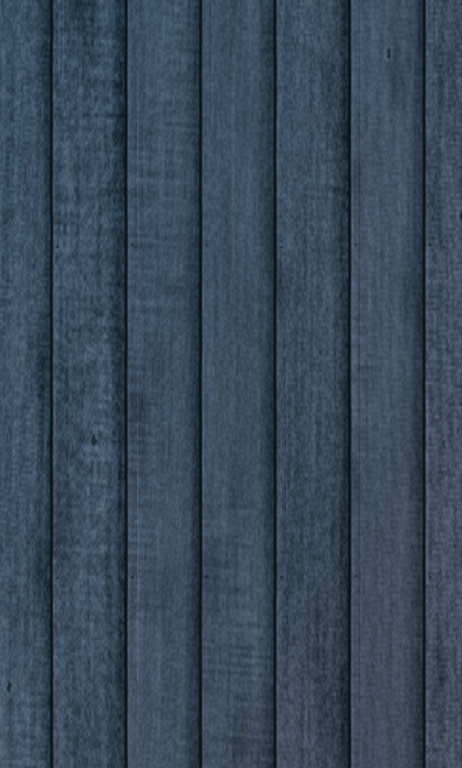
This texture is drawn by a WebGL 2 fragment shader. Its source:

```glsl
#version 300 es
precision highp float;
// Blue-stained timber cladding: upright overlapping boards, each shading into
// a dark seam on its right. Grain, saw marks, stains, nails and knots are
// layered noise added to one tone value, which a dark-to-light ramp colours.

#define BOARD_WIDTH 0.1613
#define FIRST_SEAM 0.1115
#define SEAM_HALF 0.0031
#define BASE_TONE 0.63
#define SPECKLE 0.50
#define SAW_MARKS 0.26
#define STAIN_DEPTH 0.30
#define STAINS 4
#define DARK vec3(0.09, 0.15, 0.19)
#define LIGHT vec3(0.325, 0.40, 0.49)
#define SEAM_COLOR vec3(0.035, 0.065, 0.09)

uniform vec2 u_resolution;
out vec4 outColor;

float hash(vec2 p) {
  return fract(sin(dot(p, vec2(127.1, 311.7))) * 43758.5);
}

// Value noise, centred on zero
float noise(vec2 p) {
  vec2 i = floor(p), f = fract(p);
  f = f * f * (3.0 - 2.0 * f);
  float low = mix(hash(i), hash(i + vec2(1, 0)), f.x);
  float high = mix(hash(i + vec2(0, 1)), hash(i + vec2(1, 1)), f.x);
  return mix(low, high, f.y) - 0.5;
}

float fbm(vec2 p) {
  float sum = 0.0, gain = 0.6;
  for (int i = 0; i < 4; i++) {
    sum += gain * noise(p);
    p = p * 2.03 + 17.3;
    gain *= 0.5;
  }
  return sum;
}

float disc(vec2 p, vec2 radius, float soft) {
  float d = (length(p / radius) - 1.0) * radius.x;
  return 1.0 - smoothstep(-soft, soft, d);
}

// Rough sawn surface: streaks along the board, speckle, and saw marks across
float woodGrain(vec2 p, float id) {
  vec2 q = p + vec2(id * 3.7, id * 1.9);
  q.x += 0.006 * noise(q * vec2(9.0, 4.0));
  float rough = mix(0.75, 1.25, hash(vec2(id, 5.0)));
  float speckle = 0.65 * noise(q * vec2(240.0, 150.0)) + 0.5 * noise(q * vec2(130.0, 65.0));
  float streaks = 0.24 * noise(q * vec2(150.0, 5.0)) + 0.14 * noise(q * vec2(55.0, 2.5));
  float slant = q.y + 0.08 * q.x + 0.004 * noise(q * 14.0);
  float sawn = noise(vec2(q.x * 14.0, slant * 105.0));
  float sawArea = smoothstep(-0.15, 0.25, noise(q * vec2(9.0, 2.6)));
  return rough * (SPECKLE * speckle + streaks) + SAW_MARKS * sawn * sawArea;
}

// Smoky dark patches scattered over each board
float stains(vec2 local, float id, float height) {
  float sum = 0.0;
  vec2 warp = 0.03 * vec2(fbm(local * vec2(22.0, 9.0) + id * 7.0), fbm(local * 16.0 + id));
  for (int i = 0; i < STAINS; i++) {
    vec2 key = vec2(id * 2.3 + 9.0, float(i) * 5.1);
    vec2 center = vec2(hash(key) * BOARD_WIDTH, hash(key + 2.7) * height);
    vec2 size = mix(vec2(0.012, 0.035), vec2(0.032, 0.13), hash(key + 4.9));
    vec2 d = (local + warp - center) / size;
    sum += exp(-dot(d, d)) * mix(0.35, 1.0, hash(key + 6.1));
  }
  return sum * (0.8 + 1.1 * fbm(local * vec2(70.0, 14.0) + id * 11.0));
}

void main() {
  vec2 p = gl_FragCoord.xy / u_resolution.x;
  float height = u_resolution.y / u_resolution.x;
  float pixel = 1.0 / u_resolution.x;

  // Board index and position within it, with slightly uneven edges
  float x = p.x - FIRST_SEAM + 0.0012 * noise(vec2(p.x * 3.0, p.y * 12.0));
  float id = floor(x / BOARD_WIDTH);
  vec2 local = vec2(x - id * BOARD_WIDTH, p.y);
  float across = local.x / BOARD_WIDTH;

  // Broad tone, grain and stains
  float tone = BASE_TONE + 0.09 * (hash(vec2(id, 1.0)) - 0.5);
  tone += 0.22 * fbm(p * vec2(11.0, 3.0) + id * 13.0);
  tone += woodGrain(p, id);
  tone -= STAIN_DEPTH * stains(local, id, height);

  // Lit left edge, faint groove beside it, shadow beneath the next board
  float edge = local.x - 2.2 * SEAM_HALF;
  tone += 0.12 * exp(-edge * edge / 0.000006);
  float groove = (local.x - 0.025) / 0.0016;
  float grooveWear = smoothstep(-0.2, 0.3, noise(vec2(id * 4.3, p.y * 3.0)));
  tone += 0.16 * grooveWear * (exp(-groove * groove) - exp(-pow(groove + 2.0, 2.0)));
  tone -= 0.46 * pow(smoothstep(0.66, 1.0, across), 1.6);

  // Two rows of nails, and a small split knot on some boards
  for (int i = 0; i < 2; i++) {
    float row = height * (i == 0 ? 0.25 : 0.68) + 0.01 * (hash(vec2(id, float(i))) - 0.5);
    tone -= 0.5 * disc(local - vec2(0.013, row), vec2(0.0028), pixel);
  }
  vec2 knotCenter = vec2(mix(0.3, 0.7, hash(vec2(id, 21.0))) * BOARD_WIDTH, hash(vec2(id, 23.0)) * height);
  vec2 knot = local - knotCenter + 0.004 * vec2(noise(p * 150.0), noise(p * 120.0 + 40.0));
  float hasKnot = step(0.5, hash(vec2(id, 27.0)));
  tone += hasKnot * (0.14 * disc(knot, vec2(0.011, 0.022), 0.004) - 0.6 * disc(knot, vec2(0.0045, 0.012), 0.002));

  // Colour ramp: bluer towards the upper left, greyer towards the lower right
  vec3 color = mix(DARK, LIGHT, clamp(tone, -0.15, 1.25));
  float grey = clamp(0.5 * p.x + 0.5 * (1.0 - p.y / height), 0.0, 1.0);
  color *= mix(vec3(0.94, 1.02, 1.03), vec3(1.09, 0.99, 0.97), grey);

  // Dark seam between boards
  float seamDistance = min(local.x, BOARD_WIDTH - local.x);
  float seam = 1.0 - smoothstep(SEAM_HALF - pixel, SEAM_HALF + pixel, seamDistance);
  outColor = vec4(mix(color, SEAM_COLOR, 0.9 * seam), 1.0);
}
```
